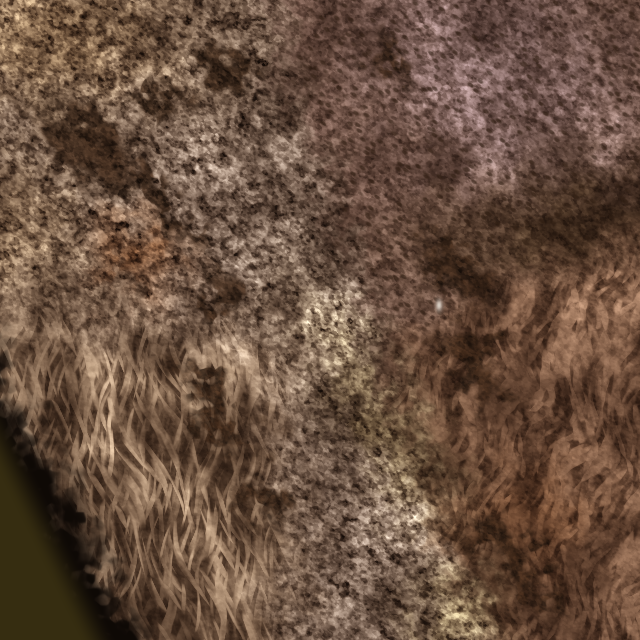
Reproduce this texture procedurally as a Shadertoy shader.

```glsl
// Aerial view of a reedy bank: dark water, straw reeds, a worn path and bare speckled ground.

const vec3 SHADE = vec3(0.12, 0.075, 0.045), RUST = vec3(0.44, 0.27, 0.16);
const vec3 SAND = vec3(0.60, 0.48, 0.36), DRY_GRASS = vec3(0.55, 0.46, 0.32);
const float SLOPE = -0.8;
const int SPOTS = 11;

// Centre, then radii along and across the slope
const vec4 HOLLOWS[SPOTS] = vec4[](
    vec4(0.13, 0.77, 0.10, 0.055), vec4(0.245, 0.69, 0.10, 0.028), vec4(0.345, 0.55, 0.06, 0.028),
    vec4(0.26, 0.845, 0.04, 0.03), vec4(0.36, 0.89, 0.06, 0.03), vec4(0.615, 0.905, 0.04, 0.025),
    vec4(0.71, 0.58, 0.08, 0.045), vec4(0.33, 0.37, 0.09, 0.03), vec4(0.41, 0.22, 0.05, 0.035),
    vec4(0.74, 0.43, 0.08, 0.035), vec4(0.81, 0.12, 0.10, 0.035));
const vec4 SUNLIT[SPOTS] = vec4[](
    vec4(0.25, 0.25, 0.22, 0.055), vec4(0.16, 0.42, 0.08, 0.04), vec4(0.38, 0.46, 0.07, 0.03),
    vec4(0.32, 0.78, 0.12, 0.025), vec4(0.50, 0.50, 0.15, 0.04), vec4(0.66, 0.17, 0.08, 0.03),
    vec4(0.72, 0.03, 0.08, 0.05), vec4(0.72, 0.84, 0.17, 0.05), vec4(0.93, 0.80, 0.06, 0.04),
    vec4(0.82, 0.49, 0.05, 0.05), vec4(0.96, 0.55, 0.09, 0.05));

vec3 hash3(vec2 p) {
    vec3 h = fract(p.xyx * vec3(0.1031, 0.1030, 0.0973));
    h += dot(h, h.yxz + 33.33);
    return fract((h.xxy + h.yzz) * h.zyx);
}

// Cellular noise: x = smoothly blended cell value, y = distance to nearest seed
vec2 cells(vec2 p) {
    vec2 base = floor(p), local = fract(p);
    float sum = 0.0, weight = 0.0, nearest = 4.0;
    for (int j = -1; j <= 1; j++)
    for (int i = -1; i <= 1; i++) {
        vec2 offset = vec2(i, j);
        vec3 seed = hash3(base + offset + 200.0);
        vec2 d = offset + seed.xy - local;
        float d2 = dot(d, d), w = exp(-7.0 * d2);
        sum += w * seed.z;
        weight += w;
        nearest = min(nearest, d2);
    }
    return vec2(sum / weight, sqrt(nearest));
}

vec2 rotate(vec2 p, float angle) {
    float c = cos(angle), s = sin(angle);
    return vec2(c * p.x - s * p.y, s * p.x + c * p.y);
}

// Layered sines that bend straight grain into tufts
vec2 sway(vec2 p, float amount) {
    return p + amount * vec2(sin(p.y * 19.0 + 2.0 * sin(p.x * 13.0)) + 0.5 * sin(p.y * 43.0 + p.x * 31.0),
                             sin(p.x * 23.0 + 2.0 * sin(p.y * 17.0)));
}

float blob(vec2 p, vec2 centre, vec2 radius, float angle) {
    vec2 d = rotate(p - centre, -angle) / radius;
    return exp(-dot(d, d));
}

float coverage(vec2 p, vec4 spots[SPOTS]) {
    float cover = 0.0;
    for (int i = 0; i < SPOTS; i++) cover = max(cover, blob(p, spots[i].xy, spots[i].zw, SLOPE));
    return cover;
}

float below(float edge, float x, float softness) {
    return 1.0 - smoothstep(edge - softness, edge + softness, x);
}

// Two crossing layers of thin blades over wider tufts
float blades(vec2 p, float lean, float density, float squash) {
    vec2 stretch = density * vec2(1.0, squash);
    float a = cells(rotate(p, lean) * stretch).x;
    float b = cells(rotate(p, lean - 0.6) * stretch + 17.0).x;
    float tuft = cells(rotate(p, lean - 0.2) * stretch * 0.3 + 40.0).x;
    return smoothstep(0.32, 0.95, 0.65 * max(a, b) + 0.45 * tuft);
}

float grain(vec2 p, float scale) {
    return 0.4 * cells(p * scale).x + 0.35 * cells(p * scale * 2.1).x + 0.25 * cells(p * scale * 4.0).x;
}

void mainImage(out vec4 fragColor, in vec2 fragCoord) {
    vec2 p = fragCoord / iResolution.xy;
    vec2 ragged = vec2(cells(p * 26.0).x, cells(p * 26.0 + 50.0).x) - 0.5;
    vec2 q = p + 0.05 * ragged + 0.03 * (cells(p * 75.0).x - 0.5);

    // Regions
    float right = 1.0 - below(0.77 - 0.36 * q.y, q.x, 0.05);
    float rightReeds = right * below(0.62 - 0.8 * pow(max(1.0 - q.x, 0.0), 1.6), q.y, 0.06);
    float leftReeds = below(0.52 - 0.1 * q.x, q.y, 0.1) * below(0.44, q.x, 0.09);
    float bareGround = right * (1.0 - rightReeds);

    // Ground colours
    float sandy = max(blob(q, vec2(0.07, 0.95), vec2(0.24, 0.13), 0.0), 0.7 * blob(q, vec2(0.02, 0.63), vec2(0.14, 0.12), SLOPE));
    vec3 col = mix(vec3(0.48, 0.39, 0.33), SAND, sandy);
    vec3 soil = mix(vec3(0.41, 0.30, 0.25), vec3(0.51, 0.40, 0.38), blob(q, vec2(0.78, 0.89), vec2(0.24, 0.17), SLOPE));
    soil = mix(soil, vec3(0.29, 0.205, 0.135), 0.9 * blob(q, vec2(0.90, 0.64), vec2(0.24, 0.10), 0.15));
    col = mix(col, soil, right);
    col = mix(col, vec3(0.52, 0.41, 0.32), leftReeds);
    col = mix(col, vec3(0.45, 0.32, 0.24), rightReeds);
    float verge = max(blob(q, vec2(0.60, 0.34), vec2(0.19, 0.06), -1.0), blob(q, vec2(0.71, 0.04), vec2(0.07), 0.0));
    col = mix(col, DRY_GRASS, 0.7 * verge);
    float rusty = max(blob(q, vec2(0.22, 0.60), vec2(0.06), 0.0), 0.6 * blob(q, vec2(0.83, 0.19), vec2(0.09), 0.0));
    col = mix(col, RUST, 0.8 * rusty);

    // Grain and blades set the light; dim parts turn warmer
    float fine = grain(rotate(p, 0.6) * vec2(1.0, 1.3), 65.0);
    float straw = 0.35 + 1.15 * blades(sway(p, 0.007), 0.2, 180.0, 0.14);
    float curls = 0.40 + 1.05 * blades(sway(p, 0.010), 0.5, 130.0, 0.35);
    float light = 1.0 + (fine - 0.5) * mix(2.1, 1.4, bareGround);
    light = mix(light, straw, 0.8 * leftReeds);
    light = mix(light, curls, 0.65 * rightReeds);
    light *= 0.87 + 0.4 * coverage(q, SUNLIT) + 0.5 * (cells(p * 14.0 + 70.0).x - 0.5);
    col *= pow(vec3(max(light, 0.12)), vec3(0.87, 1.02, 1.13));

    // Dark flecks on the bare soil
    vec2 fleck = cells(rotate(p, 0.6) * vec2(48.0, 85.0));
    col = mix(col, SHADE * 1.5, 0.6 * bareGround * below(0.24, fleck.y, 0.12) * smoothstep(0.4, 0.65, fleck.x));

    // Hollows, steep bank and still water
    col = mix(col, SHADE * (0.4 + 2.4 * fine), 0.8 * smoothstep(0.12, 0.85, coverage(q, HOLLOWS)));
    col = mix(col, SHADE * 0.45, below(0.22 - 0.53 * q.y, q.x, 0.045));
    col = mix(col, vec3(0.21, 0.175, 0.065), below(0.155 - 0.49 * p.y, p.x, 0.03));

    // Bright stone
    col = mix(col, vec3(0.84, 0.80, 0.76), blob(p, vec2(0.686, 0.523), vec2(0.005, 0.009), 0.0));
    fragColor = vec4(clamp(col, 0.0, 1.0), 1.0);
}
```
